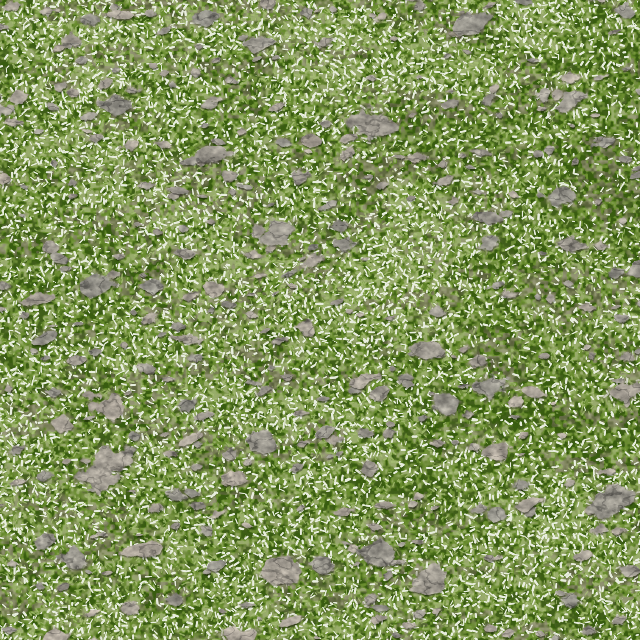
Give the GLSL for this texture, as a WebGL 1 fragment shader.

```glsl
precision highp float;
// Alpine turf: fine green grass with pale blades and scattered grey rocks.
uniform vec2 u_resolution;

float hash(vec2 p) {
  vec3 q = fract(p.xyx * vec3(0.1031, 0.1030, 0.0973));
  q += dot(q, q.yzx + 33.33);
  return fract((q.x + q.y) * q.z);
}

float noise(vec2 p) {
  vec2 i = floor(p), f = fract(p);
  f *= f * (3.0 - 2.0 * f);
  return mix(mix(hash(i), hash(i + vec2(1.0, 0.0)), f.x),
             mix(hash(i + vec2(0.0, 1.0)), hash(i + 1.0), f.x), f.y);
}

float fbm(vec2 p) {
  float sum = 0.0, gain = 0.53;
  for (int i = 0; i < 4; i++) {
    sum += gain * noise(p);
    p = mat2(1.6, 1.2, -1.2, 1.6) * p + 7.3;
    gain *= 0.5;
  }
  return sum;
}

vec2 rotate(vec2 p, float angle) {
  float c = cos(angle), s = sin(angle);
  return vec2(c * p.x + s * p.y, c * p.y - s * p.x);
}

// Flat, ragged stones: x is depth inside the stone, y its random tone.
vec2 rocks(vec2 p, float cells, float share) {
  vec2 g = p * cells, best = vec2(-1.5, 0.5);
  float ragged = 1.5 * (fbm(g * 4.0 + 3.0) - 0.5);
  for (int y = -1; y <= 1; y++) {
    for (int x = -1; x <= 1; x++) {
      vec2 cell = floor(g) + vec2(float(x), float(y));
      float cluster = noise(cell * vec2(0.35, 0.7) + cells);
      if (hash(cell + cells) > share + 0.9 * (cluster - 0.5)) continue;
      vec2 center = cell + vec2(hash(cell + 11.0), hash(cell + 23.0));
      vec2 q = rotate(g - center, 0.1 + 0.7 * (hash(cell + 37.0) - 0.5));
      float size = hash(cell + 41.0);
      float halfLength = mix(0.18, 0.44, size * size);
      q /= halfLength * vec2(1.0, mix(0.32, 0.72, hash(cell + 53.0)));
      float depth = 1.0 - mix(length(q), abs(q.x) + abs(q.y), 0.4) + ragged;
      if (depth > best.x) best = vec2(depth, hash(cell + 67.0));
    }
  }
  return best;
}

// Short strokes lying at random angles, one per cell at most.
float blades(vec2 p, float cells, float share, float pixel) {
  vec2 g = p * cells;
  float cover = 0.0, soft = 0.5 * cells * pixel;
  for (int y = -1; y <= 1; y++) {
    for (int x = -1; x <= 1; x++) {
      vec2 cell = floor(g) + vec2(float(x), float(y));
      if (hash(cell + cells) > share) continue;
      vec2 center = cell + vec2(hash(cell + 5.0), hash(cell + 17.0));
      vec2 q = rotate(g - center, 6.283 * hash(cell + 29.0));
      q.x = max(abs(q.x) - mix(0.1, 0.5, hash(cell + 43.0)), 0.0);
      float width = mix(0.1, 0.24, hash(cell + 59.0));
      cover = max(cover, 1.0 - smoothstep(width - soft, width + soft, length(q)));
    }
  }
  return cover;
}

void main() {
  float pixel = 1.0 / min(u_resolution.x, u_resolution.y);
  vec2 p = gl_FragCoord.xy * pixel;
  float patches = fbm(p * vec2(6.0, 9.0) + 2.0);
  float grain = 0.55 * noise(p * 230.0) + 0.45 * noise(p * 125.0 + 40.0);
  float tone = 0.5 + 1.9 * (grain - 0.5) + 0.5 * (patches - 0.5);

  // Grass
  vec3 darkGrass = vec3(0.22, 0.36, 0.06);
  vec3 midGrass = vec3(0.41, 0.55, 0.18);
  vec3 paleGrass = vec3(0.60, 0.68, 0.42);
  vec3 color = mix(darkGrass, midGrass, smoothstep(0.1, 0.5, tone));
  color = mix(color, paleGrass, smoothstep(0.5, 0.95, tone));

  // Dry, stony streaks between the tufts
  float streak = smoothstep(0.45, 0.7, fbm(rotate(p, 0.1) * vec2(11.0, 28.0)));
  float crumbs = smoothstep(0.4, 0.65, noise(p * 170.0 + 80.0));
  vec3 soil = mix(vec3(0.36, 0.35, 0.25), vec3(0.62, 0.60, 0.52), grain);
  color = mix(color, soil, (0.15 + 0.6 * streak) * crumbs);

  // Pale and white blades
  float bloom = 0.7 * (patches - 0.5) - 0.22 * streak;
  color = mix(color, vec3(0.66, 0.75, 0.46), 0.75 * blades(p + 0.37, 150.0, 0.45 + bloom, pixel));
  color = mix(color, vec3(0.91, 0.93, 0.87), blades(p, 128.0, 0.62 + bloom, pixel));

  // Rocks in two sizes, with rubble and a thin shadow around each
  for (int layer = 0; layer < 2; layer++) {
    float cells = layer == 0 ? 27.0 : 12.5;
    float share = layer == 0 ? 0.42 : 0.48;
    vec2 rock = rocks(p, cells, share);
    float soft = cells * 5.0 * pixel;
    float shadow = smoothstep(-0.1, 0.3, rocks(p + vec2(-0.001, 0.003), cells, share).x);
    float rubble = smoothstep(-0.6, 0.1, rock.x) * crumbs;
    float crack = 1.0 - smoothstep(0.01, 0.05, abs(fbm(p * vec2(34.0, 50.0)) - 0.5));
    float light = 0.61 + 0.1 * (rock.y - 0.5) + 0.4 * (fbm(p * vec2(75.0, 110.0)) - 0.5);
    light += 0.16 * (grain - 0.5) - 0.13 * crack;
    vec3 stone = light * mix(vec3(1.02, 1.01, 0.95), vec3(1.05, 1.0, 0.93), rock.y);
    color = mix(color, soil, 0.55 * rubble);
    color *= 1.0 - 0.35 * shadow;
    color = mix(color, stone, smoothstep(-soft, soft, rock.x));
  }
  gl_FragColor = vec4(color, 1.0);
}
```
